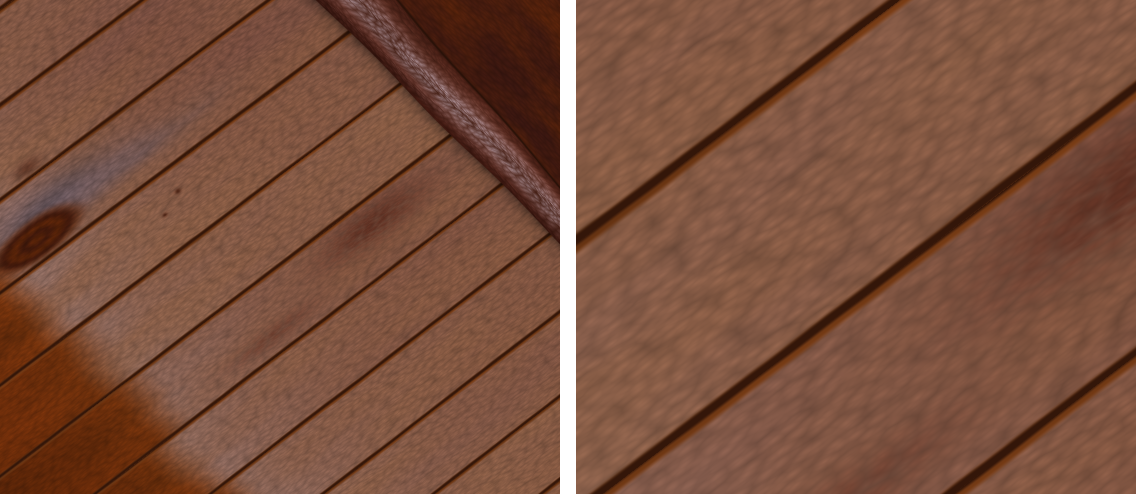
Left: the whole. Right: its middle third, enlarged.
A Shadertoy shader for this texture:

```glsl
const vec3 BOARD = vec3(0.51, 0.335, 0.235);
const vec3 BOARD_RED = vec3(0.43, 0.255, 0.20);
const vec3 HAZE = vec3(0.55, 0.43, 0.40);
const vec3 AMBER = vec3(0.36, 0.145, 0.03);
const vec3 GROOVE = vec3(0.40, 0.20, 0.07);
const vec3 GAP = vec3(0.20, 0.085, 0.035);
const vec3 KNOT = vec3(0.24, 0.09, 0.04);
const vec3 BLOOM = vec3(0.43, 0.36, 0.39);
const vec3 RAIL = vec3(0.36, 0.17, 0.12);
const vec3 RAIL_EDGE = vec3(0.22, 0.08, 0.05);
const vec3 SHEEN = vec3(0.56, 0.47, 0.49);
const vec3 PANEL = vec3(0.33, 0.13, 0.04);
const vec3 PANEL_DARK = vec3(0.22, 0.085, 0.06);

const vec2 GRAIN = vec2(0.798, 0.602);   // direction of the boards
const float GROOVE_HALF = 0.046;         // share of a board width
const float GAP_HALF = 0.011;
const float RAIL_START = 0.6416;
const float RAIL_WIDTH = 0.162;
const float RAIL_TAPER = 0.125;
const float FLECK_DEPTH = 0.22;

vec2 hash2(vec2 p) {
    return fract(sin(vec2(dot(p, vec2(127.1, 311.7)), dot(p, vec2(269.5, 183.3)))) * 4375.85);
}

// Distance to the nearest scattered cell point
float cells(vec2 p) {
    vec2 cell = floor(p), f = fract(p);
    float nearest = 4.0;
    for (int j = -1; j <= 1; j++)
        for (int i = -1; i <= 1; i++) {
            vec2 o = vec2(i, j);
            vec2 d = o + hash2(cell + o) - f;
            nearest = min(nearest, dot(d, d));
        }
    return sqrt(nearest);
}

// Layered, rotated sines, about -1 to 1
float waves(vec2 p) {
    float sum = 0.0, amp = 0.5;
    for (int i = 0; i < 5; i++) {
        p = mat2(0.8, -0.6, 0.6, 0.8) * p * 1.7 + 1.9;
        sum += amp * sin(p.x + 1.6 * sin(p.y * 0.8));
        amp *= 0.62;
    }
    return sum;
}

vec2 toGrain(vec2 p) {
    return vec2(dot(p, GRAIN), dot(p, vec2(-GRAIN.y, GRAIN.x)));
}

// Soft ellipse lying along the grain
float blob(vec2 p, vec2 center, vec2 radius) {
    vec2 q = toGrain(p - center) / radius;
    return exp(-dot(q, q));
}

vec3 boards(vec2 p, float px) {
    // Board number, with slightly converging grooves
    float q = p.x - 0.566;
    float drop = (1.0 - p.y + 0.745 * q) / (1.0 - 0.022 * q) + 0.0147;
    float n = 2.0 + drop * (5.317 + 0.202 * drop);
    float id = floor(n);
    float seam = n - floor(n + 0.5);
    vec2 rnd = hash2(vec2(id, 3.0));
    vec2 g = toGrain(p) + rnd * 7.0;

    // Grain, pores and tint of each board
    float figure = waves(g * vec2(3.0, 17.0));
    float fleck = cells(g * vec2(42.0, 125.0) + figure);
    float fine = cells(g * vec2(75.0, 260.0));
    float broad = waves(g * vec2(2.2, 5.0) + 4.0);
    float red = 0.27 + 0.3 * (rnd.x - 0.5) + 0.22 * figure + 0.2 * broad;
    red += 0.35 * smoothstep(0.5, 1.0, p.y) * (1.0 - smoothstep(0.3, 0.9, p.x));
    vec3 col = mix(BOARD, BOARD_RED, clamp(red, 0.0, 1.0));

    // Pale glare ending at the amber corner
    float corner = (0.462 - p.y - 0.95 * p.x) / 1.38 + 0.05 * (rnd.y - 0.5) + 0.025 * broad;
    float glare = 0.7 * exp(5.5 * min(corner, 0.0)) + 0.14;
    col = mix(col, HAZE, clamp(glare * (0.85 + 0.4 * figure), 0.0, 0.85));
    vec3 amber = AMBER * (1.06 + 0.14 * figure) + vec3(0.07, 0.05, 0.02) * exp(-9.0 * max(corner, 0.0));
    col = mix(col, amber, smoothstep(-0.045, 0.065, corner));

    // Red stains and small marks
    float stain = blob(p, vec2(0.755, 0.545), vec2(0.12, 0.036)) + 0.7 * blob(p, vec2(0.55, 0.32), vec2(0.10, 0.018));
    col = mix(col, vec3(0.33, 0.16, 0.11), stain * clamp(1.05 - fleck + 0.3 * figure, 0.0, 0.9));
    float marks = blob(p, vec2(0.36, 0.613), vec2(0.007, 0.005)) + blob(p, vec2(0.334, 0.565), vec2(0.006, 0.004));
    marks += 0.7 * blob(p, vec2(0.055, 0.66), vec2(0.03, 0.014));
    col = mix(col, KNOT, min(0.8 * marks, 1.0));

    // Knot with its bloom and trailing streak
    float onBoard = smoothstep(-px, px, n - 2.0) * (1.0 - smoothstep(-px, px, n - 3.0));
    vec2 k = toGrain(p - vec2(0.075, 0.515)) / vec2(0.13, 0.045);
    float ring = length(k) + 0.2 * broad;
    float streak = blob(p, vec2(0.28, 0.69), vec2(0.20, 0.025));
    col = mix(col, BLOOM * 0.86, onBoard * streak * clamp(0.55 + 0.4 * figure, 0.0, 1.0));
    float bloom = blob(p, vec2(0.10, 0.585), vec2(0.17, 0.045));
    col = mix(col, BLOOM * (1.0 + 0.2 * figure), onBoard * 0.95 * bloom);
    vec3 heart = mix(KNOT, AMBER, 0.4 + 0.35 * sin(ring * 16.0));
    col = mix(col, heart, onBoard * (1.0 - smoothstep(0.65, 1.1, ring)));

    col *= 1.0 + FLECK_DEPTH * (0.48 - fleck) + 0.13 * (0.48 - fine);

    // Bevelled groove with a thin dark gap
    float wobble = 0.005 * waves(g * vec2(9.0, 0.5));
    float edge = abs(seam + wobble);
    vec3 bevel = GROOVE * (1.0 + 4.0 * seam + 0.12 * figure);
    col = mix(bevel, col, smoothstep(GROOVE_HALF - 0.022 - px, GROOVE_HALF + px, edge));
    return mix(GAP, col, smoothstep(GAP_HALF - px, GAP_HALF + 0.014 + px, abs(seam + 0.012 + wobble)));
}

vec3 railAndPanel(vec2 h, float t) {
    // Worn, rounded rail
    float streak = waves(h * vec2(4.0, 42.0));
    float chip = cells(h * vec2(50.0, 115.0) + streak);
    vec3 col = mix(RAIL_EDGE, RAIL, smoothstep(0.0, 0.4, t) * (1.0 - 0.6 * smoothstep(0.7, 1.0, t)));
    float shine = exp(-pow((t - 0.47 - 0.06 * streak) / 0.24, 2.0));
    col = mix(col, SHEEN, shine * clamp(0.95 - 0.85 * chip + 0.2 * streak, 0.0, 1.0));
    col *= 1.0 + 0.12 * streak + 0.25 * (0.45 - chip);

    // Dark panel beyond the seam
    float shade = 0.5 + 0.5 * waves(h * vec2(5.0, 20.0) + 2.0);
    vec3 panel = mix(PANEL, PANEL_DARK, clamp(shade + 0.5 - 0.25 * t, 0.0, 1.0));
    panel *= 1.1 - 0.25 * cells(h * vec2(35.0, 130.0));
    col = mix(col, panel, smoothstep(0.97, 1.03, t));
    return mix(col, GAP * 0.7, 0.85 * exp(-pow((t - 1.0) / 0.025, 2.0)));
}

void mainImage(out vec4 fragColor, in vec2 fragCoord) {
    vec2 p = fragCoord / iResolution.y;
    float px = 1.0 / iResolution.y;
    float fall = 1.0 - p.y;
    float across = p.x - fall - RAIL_START + 0.003 * sin(p.x * 23.0);
    float t = across / (RAIL_WIDTH - RAIL_TAPER * fall);

    vec3 col = boards(p, 4.0 * px);
    col *= 1.0 - 0.4 * exp(-60.0 * max(-across, 0.0));
    col = mix(col, railAndPanel(vec2(p.x + fall, across), t), smoothstep(-px, px, across));
    fragColor = vec4(clamp(col, 0.0, 1.0), 1.0);
}
```
